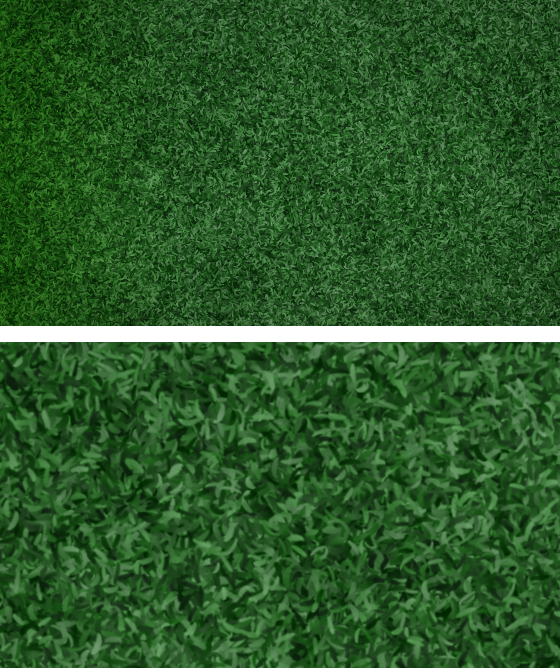
Top: the whole. Bottom: its middle third, enlarged.
A WebGL 1 fragment shader for this texture:

```glsl
precision highp float;
// Dense short lawn seen from above: small curved blades layered in random directions.
uniform vec2 u_resolution;

float hash(vec2 p) {
  vec3 q = fract(vec3(p.xyx) * 0.1031);
  q += dot(q, q.yzx + 33.33);
  return fract((q.x + q.y) * q.z);
}

vec2 hash2(vec2 p) {
  return vec2(hash(p), hash(p + vec2(57.3, 113.7)));
}

float noise(vec2 p) {
  vec2 i = floor(p);
  vec2 f = fract(p);
  f = f * f * (3.0 - 2.0 * f);
  return mix(mix(hash(i), hash(i + vec2(1.0, 0.0)), f.x),
             mix(hash(i + vec2(0.0, 1.0)), hash(i + vec2(1.0, 1.0)), f.x), f.y);
}

// Lays one grid of blades over the turf; x holds tone, y holds greyness.
vec2 bladeLayer(vec2 p, float layer, float soft, vec2 turf) {
  vec2 cell = floor(p);
  for (int j = -1; j <= 1; j++) {
    for (int i = -1; i <= 1; i++) {
      vec2 id = cell + vec2(float(i), float(j));
      vec2 seed = id + layer * vec2(131.0, 71.0) + 300.0;
      vec2 root = id + hash2(seed);
      vec2 shape = hash2(seed + 17.5);
      vec2 look = hash2(seed + 41.2);

      // Blade frame: u runs along it, v across its bend
      float angle = 6.2832 * shape.x;
      vec2 along = vec2(cos(angle), sin(angle));
      vec2 d = p - root;
      float u = dot(d, along) / mix(0.55, 0.98, shape.y);
      float v = dot(d, vec2(-along.y, along.x));
      v += (look.y - 0.5) * 0.6 * (u * u - 0.4);

      float width = mix(0.13, 0.24, look.y) * (1.0 - 0.6 * u * u);
      float cover = 1.0 - smoothstep(width - soft, width + soft, abs(v));
      cover *= 1.0 - smoothstep(0.7, 1.0, abs(u));
      float tone = look.x * 1.08 - 0.05 + 0.12 * u + 0.018 * (layer - 3.0);
      turf = mix(turf, vec2(tone, fract(look.x * 7.0 + look.y)), cover * 0.86);
    }
  }
  return turf;
}

void main() {
  vec2 uv = gl_FragCoord.xy / u_resolution;
  vec2 p = gl_FragCoord.xy / u_resolution.y;
  float soft = max(0.13, 40.0 / u_resolution.y);

  // Shaded thatch, then blades stacked on turned and shifted grids
  vec2 turf = vec2(0.15 + 0.3 * noise(p * 90.0), 0.5);
  for (int k = 0; k < 6; k++) {
    float layer = float(k);
    float turn = 0.7 * layer + 0.3;
    mat2 spin = mat2(cos(turn), sin(turn), -sin(turn), cos(turn));
    turf = bladeLayer(spin * p * 74.0 + layer * 3.7, layer, soft, turf);
  }

  // Uneven clumps and broad patches
  float clumps = 0.16 * (noise(p * 34.0) - 0.5) + 0.12 * (noise(p * 9.0 + 20.0) - 0.5)
               + 0.10 * (noise(p * 3.0 + 7.0) - 0.5);
  float tone = clamp(turf.x + clumps, 0.0, 1.1);

  vec3 shadowGreen = vec3(0.025, 0.135, 0.025);
  vec3 lawnGreen = vec3(0.14, 0.345, 0.125);
  vec3 tipGreen = vec3(0.345, 0.555, 0.325);
  vec3 color = mix(shadowGreen, lawnGreen, min(tone * 2.0, 1.0));
  color = mix(color, tipGreen, max(tone * 2.0 - 1.0, 0.0));
  color += (turf.y - 0.5) * vec3(0.06, -0.03, 0.07);

  // Purer green toward the left, greyer in the middle, darker corners
  color *= mix(vec3(0.68, 0.97, 0.42), vec3(1.04, 1.0, 1.08), smoothstep(-0.05, 0.4, uv.x));
  vec2 fromCenter = uv - vec2(0.56, 0.48);
  color *= 1.05 - 0.42 * dot(fromCenter, fromCenter);

  gl_FragColor = vec4(clamp(color, 0.0, 1.0), 1.0);
}
```
